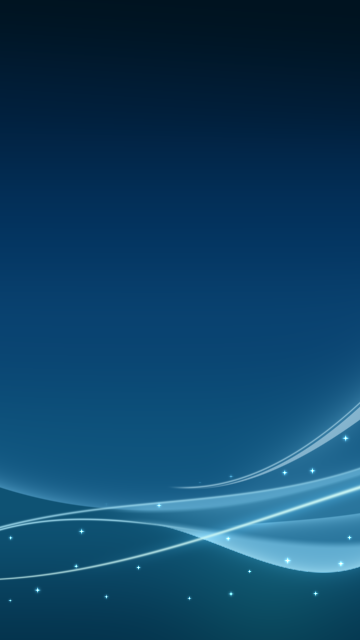
Reproduce this background procedurally as a WebGL 2 fragment shader.

```glsl
#version 300 es
precision highp float;
uniform vec2 u_resolution;
out vec4 fragColor;

// Cubic through four heights at t = 0, 1/3, 2/3, 1
float arc(float t, vec4 h) {
  t *= 3.0;
  float a = t - 1.0, b = t - 2.0, c = t - 3.0;
  return dot(h, vec4(-a * b * c / 6.0, t * b * c / 2.0, -t * a * c / 2.0, t * a * b / 6.0));
}

float glow(float d, float width) {
  return exp(-d * d / (width * width));
}

vec2 hash2(vec2 p) {
  vec3 q = fract(vec3(p.xyx) * vec3(0.1031, 0.1030, 0.0973));
  q += dot(q, q.yzx + 33.33);
  return fract((q.xx + q.yz) * q.zy);
}

vec3 sky(vec2 p) {
  vec3 c = mix(vec3(0.05, 0.32, 0.48), vec3(0.035, 0.26, 0.44), smoothstep(0.5, 0.9, p.y));
  c = mix(c, vec3(0.012, 0.2, 0.37), smoothstep(0.85, 1.2, p.y));
  c = mix(c, vec3(0.005, 0.13, 0.25), smoothstep(1.1, 1.5, p.y));
  return mix(c, vec3(0.0, 0.075, 0.125), smoothstep(1.35, 1.8, p.y + 0.06 * (p.x - 0.5)));
}

vec3 water(vec2 p) {
  vec3 c = mix(vec3(0.015, 0.2, 0.3), vec3(0.055, 0.32, 0.45), smoothstep(-0.05, 0.36, p.y));
  return c + vec3(0.02, 0.07, 0.05) * glow(length(p - vec2(0.75, 0.1)), 0.25);
}

// One four-pointed twinkle per grid cell, kept inside its cell
float sparkles(vec2 p) {
  vec2 cell = floor(p * 12.0), rnd = hash2(cell + 7.0);
  vec2 d = abs(fract(p * 12.0) - 0.25 - 0.5 * rnd) / 12.0;
  float size = mix(0.003, 0.006, rnd.y);
  float rays = glow(d.x, size * 0.3) * glow(d.y, size) + glow(d.y, size * 0.3) * glow(d.x, size);
  return (rays + 0.3 * glow(length(d), size * 1.3)) * step(0.62, hash2(cell + 31.0).x);
}

void main() {
  vec2 p = gl_FragCoord.xy / u_resolution * vec2(1.0, 16.0 / 9.0);
  float px = 1.0 / u_resolution.x, x = p.x, y = p.y;
  vec3 light = vec3(0.42, 0.72, 0.86), pale = vec3(0.68, 0.91, 0.98);

  // Heights of the flowing curves
  float crest = arc(x, vec4(0.424, 0.363, 0.382, 0.463));
  float upper = arc(x, vec4(0.3125, 0.370, 0.405, 0.477));
  float fold = arc(x, vec4(0.306, 0.331, 0.285, 0.262));
  float keel = arc(max(x - 0.3, 0.0) / 0.7, vec4(0.329, 0.292, 0.208, 0.204));
  float streak = arc(x, vec4(0.169, 0.220, 0.315, 0.424));
  float swoosh = arc(max(x - 0.46, 0.0) / 0.54, vec4(0.426, 0.4375, 0.514, 0.650));

  // Sky with haze above the crest and around the swoosh
  vec3 col = sky(p);
  float above = max(y - crest, 0.0);
  col = mix(col, light, exp(-above / 0.028) * mix(0.6, 0.4, smoothstep(0.0, 0.5, x)));
  col = mix(col, vec3(0.2, 0.5, 0.7), 0.2 * exp(-above / 0.12));
  col = mix(col, light, 0.42 * smoothstep(0.55, 1.0, x) * exp(-abs(y - swoosh) / 0.07));

  // Deep water below the crest, turning misty to the right
  float under = smoothstep(px, -px, y - crest);
  vec3 deep = water(p);
  float mist = smoothstep(0.2, 0.75, x) * smoothstep(-px, px, y - keel);
  deep = mix(deep, vec3(0.18, 0.48, 0.64), mist * 0.85);
  deep = mix(deep, light, 0.4 * mist * exp(-max(crest - y, 0.0) / 0.02));
  col = mix(col, deep, under);

  // Upper ribbon between its line and the crest
  float band = smoothstep(px, -px, y - upper) * smoothstep(-0.012, 0.004, y - crest);
  col = mix(col, light, band * 0.65 * smoothstep(0.25, 0.42, x));
  col = mix(col, pale, glow(y - upper, 0.0035) * mix(0.75, 0.4, x));

  // Middle ribbon on the right
  float middle = arc(clamp((x - 0.6) / 0.4, 0.0, 1.0), vec4(0.313, 0.325, 0.336, 0.352));
  float inMiddle = smoothstep(px, -px, y - middle) * exp(-max(middle - y, 0.0) / 0.02);
  col = mix(col, light, 0.75 * inMiddle * smoothstep(0.6, 0.75, x));

  // Lower ribbon, brightest along its keel
  float body = smoothstep(-px, px, y - keel) * smoothstep(0.018, -0.008, y - fold);
  float along = smoothstep(0.3, 0.62, x);
  col = mix(col, light, body * along * 0.8);
  col = mix(col, pale, body * along * 0.6 * exp(-max(y - keel, 0.0) / 0.022));
  col += 0.12 * light * along * exp(-max(keel - y, 0.0) / 0.025) * step(y, keel);
  col = mix(col, pale, 0.75 * glow(y - fold, 0.003) * smoothstep(0.65, 0.3, x));

  // Swoosh: a tapering blade with a fine line over it
  float taper = max(x - 0.46, 0.0) / 0.54;
  float blade = smoothstep(-px, px, y - swoosh + 0.004 + 0.034 * taper * taper * taper);
  blade *= smoothstep(px, -px, y - swoosh + 0.002);
  col = mix(col, vec3(0.58, 0.75, 0.84), blade * 0.85 * smoothstep(0.1, 0.4, taper));
  float hair = swoosh + 0.009 * taper;
  col = mix(col, vec3(0.62, 0.8, 0.88), 0.7 * glow(y - hair, 0.003) * smoothstep(0.0, 0.15, taper));

  // Bright streak crossing everything
  col += 0.14 * light * glow(y - streak, 0.022) * smoothstep(0.1, 0.8, x);
  col = mix(col, vec3(0.8, 0.97, 0.96), glow(y - streak, mix(0.0025, 0.006, x)) * mix(0.65, 0.95, x));

  // Twinkles scattered about the ribbons
  float field = smoothstep(0.06, 0.14, y) * smoothstep(0.36 + 0.3 * x * x, 0.28 + 0.3 * x * x, y);
  col += vec3(0.55, 0.8, 0.85) * sparkles(p) * field;

  fragColor = vec4(clamp(col, 0.0, 1.0), 1.0);
}
```
